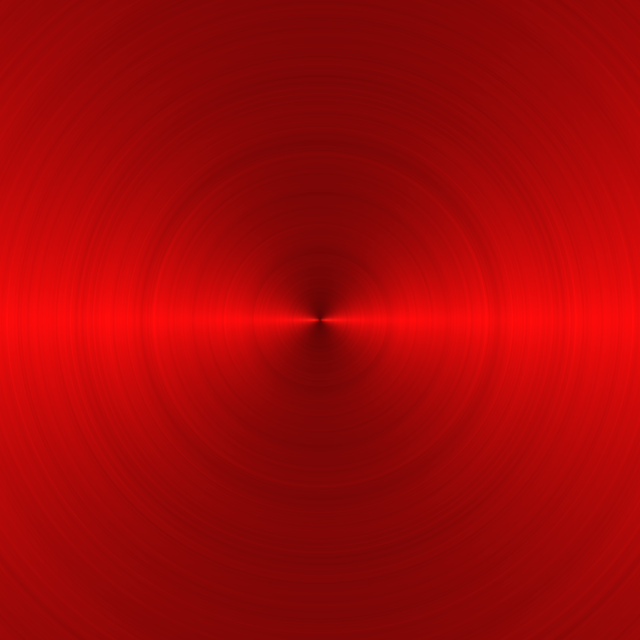
A WebGL 2 fragment shader for this texture:

```glsl
#version 300 es
precision highp float;
// Red spun-metal disc: a horizontal sheen over fine concentric brush marks.

uniform vec2 u_resolution;
out vec4 outColor;

const float PI = 3.14159265;
const vec2  CENTER = vec2(0.5);
const vec3  METAL_TINT = vec3(1.0, 0.045, 0.045);
const vec3  HOT_TINT = vec3(0.12, 0.15, 0.11);
const float SHADE_LEVEL = 0.495;    // red along the vertical axis
const float SHEEN_LEVEL = 0.425;    // added red along the horizontal axis
const float SHEEN_FALLOFF = 2.05;
const float SHEEN_SOFTNESS = 0.018; // rounds the crest of the sheen
const float CORE_LEVEL = 0.05;      // narrow peak inside the sheen
const float CORE_SHARPNESS = 12.0;
const float HUB_DARKENING = 0.30;
const float HUB_RADIUS = 0.04;
const float HOT_RADIUS = 0.016;
const int   RING_LAYERS = 5;
const float RING_DENSITY = 52.0;    // rings per canvas in the coarsest layer
const float RING_GROWTH = 1.68;
const float RING_CONTRAST = 0.036;

float hash(float n) {
    return fract(sin(n * 127.1 + 11.7) * 4375.85);
}

// One brush mark whose strength drifts around its circle; few are strong.
float brushMark(float ring, float angle, float seed) {
    float id = ring + seed * 71.3;
    float tone = hash(id) * 2.0 - 1.0;
    float phase = hash(id + 0.37) * 2.0 * PI;
    float turns = 1.0 + floor(hash(id + 0.71) * 5.0);
    return tone * abs(tone) * (0.9 + 0.35 * sin(turns * angle + phase));
}

// Concentric noise in layers; those finer than a pixel fade out.
float brushedRings(float radius, float angle, float pixel) {
    float sum = 0.0;
    float density = RING_DENSITY;
    for (int i = 0; i < RING_LAYERS; i++) {
        float seed = float(i) + 1.0;
        float x = radius * density + hash(seed);
        float ring = floor(x);
        float blend = smoothstep(0.0, 1.0, x - ring);
        float mark = mix(brushMark(ring, angle, seed),
                         brushMark(ring + 1.0, angle, seed), blend);
        float visible = 1.0 - smoothstep(0.6, 1.2, density * pixel);
        sum += mark * visible * (0.35 + 0.18 * float(i));
        density *= RING_GROWTH;
    }
    return sum;
}

void main() {
    float side = min(u_resolution.x, u_resolution.y);
    float pixel = 1.0 / side;
    vec2 p = (gl_FragCoord.xy - CENTER * u_resolution) / side;
    float radius = length(p);
    float angle = atan(p.y, p.x + 1e-6);

    // Sheen: 1 along the horizontal axis, 0 along the vertical one.
    float tilt = atan(abs(p.y), abs(p.x) + 1e-6) / (0.5 * PI);
    float facing = max(1.0 + SHEEN_SOFTNESS - length(vec2(tilt, SHEEN_SOFTNESS)), 0.0);
    float light = SHADE_LEVEL + SHEEN_LEVEL * pow(facing, SHEEN_FALLOFF);
    light += CORE_LEVEL * pow(facing, CORE_SHARPNESS);

    // Dark hub, deepest above and below the centre.
    float hub = exp(-radius / HUB_RADIUS);
    light *= 1.0 - HUB_DARKENING * hub * (1.0 - pow(min(facing, 1.0), 3.0));

    // Brush marks, eased off at the very centre.
    float settle = smoothstep(0.0, 0.02, radius);
    light *= 1.0 + RING_CONTRAST * settle * brushedRings(radius, angle, pixel);

    // Small hot glint on both sides of the hub.
    float glint = exp(-radius / HOT_RADIUS) * pow(facing, 8.0);
    glint *= smoothstep(0.0, 0.012, radius);
    vec3 color = METAL_TINT * light + HOT_TINT * glint;
    outColor = vec4(clamp(color, 0.0, 1.0), 1.0);
}
```
